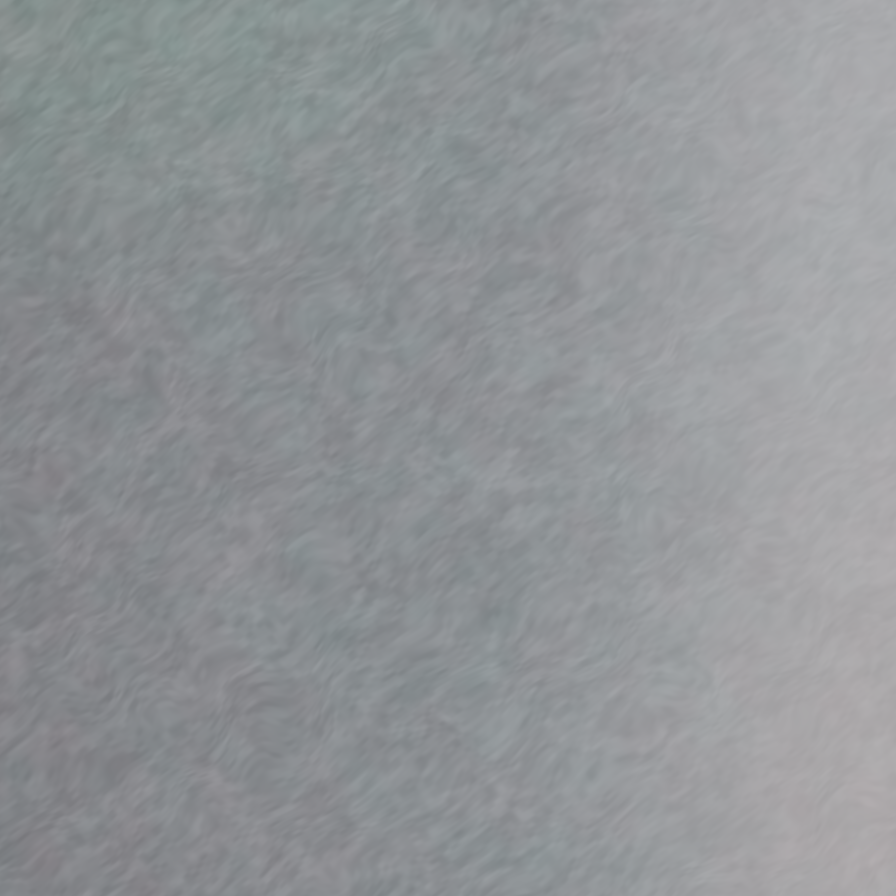
This texture is drawn by a three.js fragment shader. Its source:

```glsl
varying vec2 vUv;

// Broad shading
const vec3 SHADE_GREY = vec3(0.503, 0.504, 0.520);
const vec3 MID_GREY   = vec3(0.545, 0.562, 0.575);
const vec3 LIGHT_GREY = vec3(0.662, 0.667, 0.677);
const vec3 GREEN_CAST = vec3(-0.005, 0.030, 0.008);
const vec3 WARM_CAST  = vec3(0.012, -0.006, -0.010);
const float MID_X = 0.52;
const float LIGHT_START = 0.47;

// Fibre grain: cells per canvas along and across the streaks
const float GRAIN_ANGLE = 0.66;
const vec2 COARSE_CELLS = vec2(48.0, 105.0);
const vec2 FINE_CELLS   = vec2(95.0, 215.0);
const float COARSE_CONTRAST = 0.050;
const float FINE_CONTRAST = 0.038;
const float LIGHT_SIDE_GRAIN = 0.50;

// Soft mottling
const float MOTTLE_CELLS = 24.0;
const float MOTTLE_CONTRAST = 0.022;
const float CLOUD_CELLS = 8.0;
const float CLOUD_CONTRAST = 0.010;
const float TINT_CELLS = 30.0;
const float TINT_CONTRAST = 0.014;

float hash(vec2 p) {
  vec3 q = fract(vec3(p.xyx) * 0.1031);
  q += dot(q, q.yzx + 33.33);
  return fract((q.x + q.y) * q.z);
}

// Smooth value noise centred on zero
float noise(vec2 p) {
  vec2 cell = floor(p);
  vec2 f = fract(p);
  f = f * f * f * (f * (f * 6.0 - 15.0) + 10.0);
  float low = mix(hash(cell), hash(cell + vec2(1.0, 0.0)), f.x);
  float high = mix(hash(cell + vec2(0.0, 1.0)), hash(cell + vec2(1.0, 1.0)), f.x);
  return mix(low, high, f.y) - 0.5;
}

vec2 rotate(vec2 p, float angle) {
  float c = cos(angle);
  float s = sin(angle);
  return vec2(c * p.x + s * p.y, c * p.y - s * p.x);
}

// Dark left, pale right, with casts in two corners
vec3 shading(vec2 uv) {
  vec3 color = mix(SHADE_GREY, MID_GREY, smoothstep(-0.25, MID_X, uv.x + 0.12 * (uv.y - 0.5)));
  color = mix(color, LIGHT_GREY, smoothstep(LIGHT_START, 1.0, uv.x));
  float green = smoothstep(0.60, 0.0, length((uv - vec2(0.08, 1.0)) * vec2(0.9, 1.4)));
  float warm = smoothstep(0.55, 0.0, length((uv - vec2(1.0, 0.1)) * vec2(1.5, 0.8)));
  return color + GREEN_CAST * green + WARM_CAST * warm;
}

// Short streaks rising to the right, bent by a slow drift in direction
float fibreGrain(vec2 uv) {
  vec2 drift = vec2(noise(uv * 18.0 + 61.0), noise(uv * 18.0 + 97.0)) * 0.02;
  vec2 p = rotate(uv + drift, GRAIN_ANGLE) + 3.0;
  float coarse = noise(p * COARSE_CELLS) * COARSE_CONTRAST;
  float fine = noise(p * FINE_CELLS + 41.0) * FINE_CONTRAST;
  return coarse + fine;
}

float mottling(vec2 uv) {
  vec2 p = rotate(uv, 0.4) + 5.0;
  return noise(p * MOTTLE_CELLS) * MOTTLE_CONTRAST
       + noise(p * CLOUD_CELLS + 23.0) * CLOUD_CONTRAST;
}

// Faint shifts between rosy and teal
vec3 tint(vec2 uv) {
  vec2 p = rotate(uv, GRAIN_ANGLE) + 7.0;
  float shift = noise(p * TINT_CELLS) + 0.6 * noise(p * TINT_CELLS * 0.4 + 13.0);
  return vec3(1.0, -0.5, -0.2) * shift * TINT_CONTRAST;
}

void main() {
  float strength = mix(1.0, LIGHT_SIDE_GRAIN, smoothstep(0.5, 0.95, vUv.x));
  vec3 color = shading(vUv);
  color += (fibreGrain(vUv) + mottling(vUv) + tint(vUv)) * strength;
  gl_FragColor = vec4(color, 1.0);
}
```
